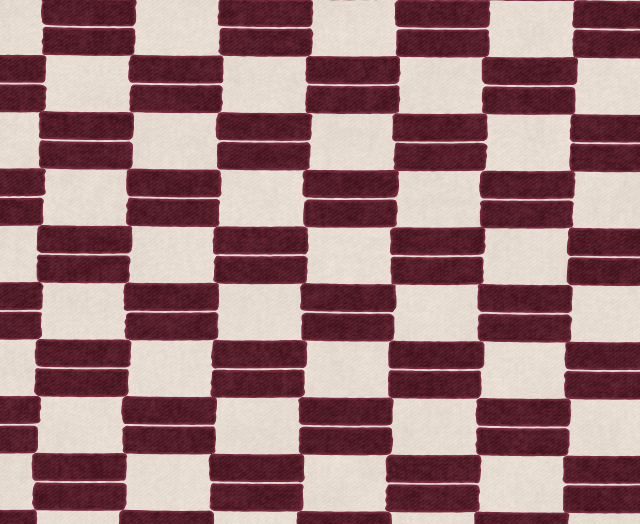
This pattern is drawn by a Shadertoy shader. Its source:

```glsl
float hash(vec2 p) {
    return fract(sin(dot(p, vec2(127.1, 311.7))) * 43758.5453);
}

float noise(vec2 p) {
    vec2 i = floor(p), f = fract(p);
    f = f * f * (3.0 - 2.0 * f);
    return mix(mix(hash(i), hash(i + vec2(1, 0)), f.x),
               mix(hash(i + vec2(0, 1)), hash(i + vec2(1, 1)), f.x), f.y);
}

float roundedBox(vec2 p, vec2 halfSize, float radius) {
    vec2 q = abs(p) - halfSize + radius;
    return length(max(q, 0.0)) + min(max(q.x, q.y), 0.0) - radius;
}

// Signed distance to one printed bar; two bars stack in each row of height 1
float barDistance(vec2 p, float halfRow) {
    float row = floor(halfRow * 0.5);
    float lower = halfRow - 2.0 * row;
    float u = (p.x - 1.572) / 3.108 - 0.5 * mod(row, 2.0);
    float column = round(u);
    vec2 id = vec2(column, halfRow);
    vec2 q = vec2((u - column) * 3.108, p.y - row - 0.24 - 0.52 * lower);

    // Both bars of a pair sag and tilt together
    q.y += 0.014 * (q.x * q.x - 0.3) + 0.016 * q.x * (hash(vec2(column, row)) - 0.5);
    q.x += 0.025 * (hash(id + 7.3) - 0.5);

    // Ragged ends, calmer long sides
    float ends = smoothstep(0.7, 0.8, abs(q.x));
    float ragged = noise(p * 13.0 + id * 5.1) - 0.5;
    vec2 halfSize = vec2(0.828 - 0.014 * lower + 0.01 * hash(id), 0.244);
    return roundedBox(q, halfSize, 0.075) + ragged * mix(0.008, 0.03, ends);
}

void mainImage(out vec4 fragColor, in vec2 fragCoord) {
    float pixel = 9.211 / iResolution.y;
    vec2 cloth = vec2(fragCoord.x, iResolution.y - fragCoord.y) * pixel;

    // Slight skew of the print on the cloth
    vec2 p = cloth;
    p.y += 0.037 - 0.005 * p.x;
    p.x += 0.0205 * p.y;

    float d = 10.0;
    for (float j = -1.0; j <= 1.0; j++)
        d = min(d, barDistance(p, floor(p.y * 2.0) + j));

    // Twill threads with irregular slubs
    float twill = 0.5 + 0.5 * sin(6.2832 * (cloth.x * 11.0 + cloth.y * 15.0));
    float slub = noise(cloth * vec2(13.0, 30.0));
    float cross = noise(cloth * vec2(32.0, 9.0) + 40.0);
    float weave = 0.3 * twill + 0.4 * slub + 0.3 * cross;

    vec3 linen = vec3(0.90, 0.86, 0.82) * (1.0 + 0.09 * (weave - 0.5));
    linen *= 1.0 + 0.025 * (noise(cloth * 1.7) - 0.5);

    // Mottled ink, thinner and brighter along the rim
    float mottle = noise(cloth * 4.0) - 0.5;
    float wear = clamp(0.5 + 1.3 * (weave - 0.52) + 0.35 * mottle, 0.0, 1.0);
    vec3 ink = mix(vec3(0.25, 0.07, 0.11), vec3(0.40, 0.155, 0.21), wear);
    float rim = smoothstep(-0.055, -0.01, d + 0.02 * (slub - 0.5));
    ink = mix(ink, vec3(0.50, 0.18, 0.27), 0.85 * rim);

    float coverage = clamp(0.5 - d / max(pixel, 0.012), 0.0, 1.0);
    fragColor = vec4(mix(linen, ink, coverage), 1.0);
}
```
